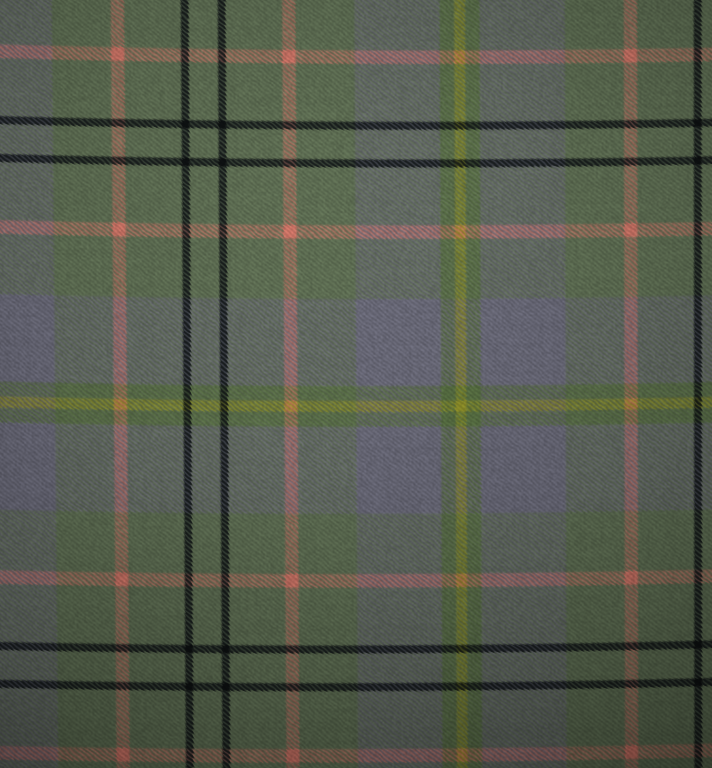
Write a Shadertoy shader that draws this pattern.

```glsl
// Muted green and blue-grey tartan with pink, black and yellow lines in twill cloth.

// Sett layout: lengths in canvas heights, then offsets as fractions of one repeat
const vec2 REPEAT = vec2(0.665, 0.682);
const vec2 PIVOT = vec2(0.600, 0.4735);   // crossing of the yellow lines
const float BLUE_EDGE = 0.205;
const float BAND_EDGE = 0.039;
const float YELLOW_HALF = 0.0105;
const float PINK_POS = 0.333;
const float PINK_HALF = 0.0127;
const float BLACK_POS = 0.464;
const float BLACK_HALF = 0.0078;

// Yarn colours
const vec3 GREEN = vec3(0.342, 0.400, 0.302);
const vec3 BLUE = vec3(0.382, 0.382, 0.435);
const vec3 BAND = vec3(0.315, 0.400, 0.240);
const vec3 YELLOW = vec3(0.515, 0.520, 0.150);
const vec3 PINK = vec3(0.730, 0.415, 0.365);
const vec3 BLACK = vec3(0.050, 0.062, 0.065);

// Weave and light
const float TWILL_PITCH = 0.0062;
const float TWILL_SLOPE = 0.80;
const float TWILL_SWING = 0.20;
const float TWILL_SHADE = 0.055;
const float THREAD = 0.0032;
const float GRAIN = 0.065;
const float EDGE_SOFT = 0.0018;
const float LEAN = 0.009;
const float SAG = 0.0055;

float hash(vec2 p) {
    vec3 q = fract(vec3(p.xyx) * 0.1031);
    q += dot(q, q.yzx + 33.33);
    return fract((q.x + q.y) * q.z);
}

float valueNoise(vec2 p) {
    vec2 i = floor(p), f = fract(p);
    f = f * f * (3.0 - 2.0 * f);
    return mix(mix(hash(i), hash(i + vec2(1, 0)), f.x),
               mix(hash(i + vec2(0, 1)), hash(i + vec2(1, 1)), f.x), f.y);
}

// Coverage of a line centred on pos
float line(float d, float pos, float halfWidth, float soft) {
    return 1.0 - smoothstep(-soft, soft, abs(d - pos) - halfWidth);
}

// Yarn colour at a distance from the pivot; the sett mirrors at each half repeat
vec3 sett(float offset, float repeat, float soft) {
    float d = abs(fract(offset / repeat + 0.5) - 0.5);
    float s = soft / repeat;
    vec3 yarn = mix(GREEN, BLUE, line(d, 0.0, BLUE_EDGE, s));
    yarn = mix(yarn, BAND, line(d, 0.0, BAND_EDGE, s));
    yarn = mix(yarn, YELLOW, line(d, 0.0, YELLOW_HALF, s));
    yarn = mix(yarn, PINK, line(d, PINK_POS, PINK_HALF, s));
    return mix(yarn, BLACK, line(d, BLACK_POS, BLACK_HALF, s));
}

// Slight lean of the warp and sag of the weft
vec2 drape(vec2 p) {
    float side = (p.x - 0.46) / 0.46;
    float lean = LEAN * (1.0 - p.x) * (p.y - 0.5);
    float sag = SAG * (1.0 - side * side) - 0.55 * SAG;
    float twist = 0.004 * side * (p.y - 0.4);
    return p + vec2(lean, sag + twist);
}

void mainImage(out vec4 fragColor, in vec2 fragCoord) {
    vec2 p = fragCoord / iResolution.y;
    float soft = max(EDGE_SOFT, 0.8 / iResolution.y);
    vec2 cloth = drape(p);

    // Diagonal twill decides whether warp or weft yarn shows
    float wobble = 0.4 * (valueNoise(cloth * 110.0) - 0.5);
    float phase = (cloth.x * TWILL_SLOPE + cloth.y) / TWILL_PITCH + wobble;
    float twill = sin(6.28318 * phase);
    vec2 offset = cloth - PIVOT + 0.0008 * twill;
    vec3 warp = sett(offset.x, REPEAT.x, soft);
    vec3 weft = sett(offset.y, REPEAT.y, soft);
    vec3 color = exp(mix(log(warp), log(weft), 0.5 + TWILL_SWING * twill));

    // Twill relief, yarn fuzz and uneven threads
    vec2 thread = cloth / THREAD;
    float fuzz = valueNoise(thread * 1.3) - 0.5;
    float streak = valueNoise(vec2(thread.x, cloth.y * 9.0))
                 + valueNoise(vec2(cloth.x * 9.0, thread.y + 50.0)) - 1.0;
    color *= 1.0 + TWILL_SHADE * sin(6.28318 * phase + 1.2);
    color *= 1.0 + GRAIN * (2.0 * fuzz + 0.4 * streak);

    // Soft light from the upper middle, fading to the corners and the foot
    vec2 fromLight = (p - vec2(0.42, 0.68)) * vec2(0.9, 1.0);
    float light = 1.06 - 0.68 * dot(fromLight, fromLight);
    light *= 1.0 + 0.03 * (valueNoise(p * 5.0) - 0.5);
    fragColor = vec4(clamp(color * light, 0.0, 1.0), 1.0);
}
```
